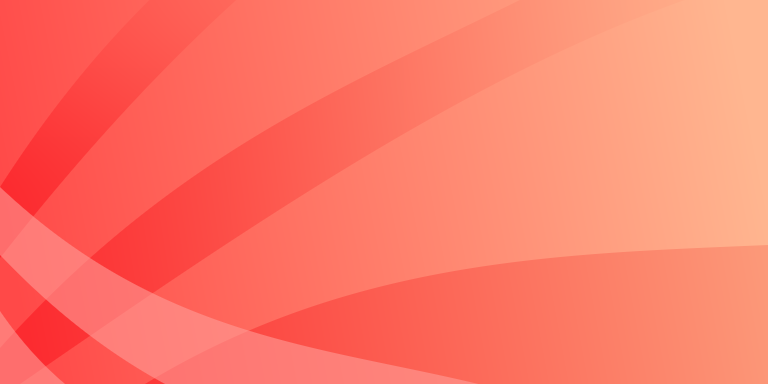
Reproduce this background procedurally as a Shadertoy shader.

```glsl
// Warm coral gradient crossed by sweeping dark ribbons and a translucent pale arc.

// Colours
const vec3 CORAL = vec3(1.0, 0.288, 0.283);
const vec3 PEACH = vec3(1.0, 0.715, 0.565);
const vec3 SHADE = vec3(0.012, 0.125, 0.10);   // removed inside dark ribbons
const vec3 GLAZE = vec3(1.0, 0.62, 0.60);
const float GLAZE_OPACITY = 0.58;
const float GRADIENT_TILT = 0.10;

// Edges: height = a + b x + c x^2 + d x^3, in units of canvas height
const vec4 STEEP_TOP    = vec4( 0.513,   1.56,   -0.91,    0.30);
const vec4 STEEP_BOTTOM = vec4( 0.328,   1.277,  -0.30,    0.0);
const vec4 LONG_TOP     = vec4( 0.0938,  1.1157, -0.530,   0.148);
const vec4 LONG_BOTTOM  = vec4(-0.0359,  0.6887,  0.0057, -0.0371);
const vec4 HILL_TOP     = vec4(-0.2842,  0.9107, -0.4474,  0.0768);
const vec4 ARC_TOP      = vec4( 0.513,  -0.9439,  0.7165, -0.2323);
const vec4 ARC_BOTTOM   = vec4( 0.336,  -1.0458,  0.670,  -0.13);
const vec4 CORNER_TOP   = vec4( 0.190,  -1.454,   2.3,    -2.0);

// Smooth coverage of the area below a cubic edge
float below(vec2 p, vec4 k) {
    float height = k.x + p.x * (k.y + p.x * (k.z + p.x * k.w));
    float slope = k.y + p.x * (2.0 * k.z + 3.0 * k.w * p.x);
    float dist = (height - p.y) / sqrt(1.0 + slope * slope);
    return clamp(0.5 + dist * iResolution.y, 0.0, 1.0);
}

float ribbon(vec2 p, vec4 top, vec4 bottom) {
    return below(p, top) * (1.0 - below(p, bottom));
}

void mainImage(out vec4 fragColor, in vec2 fragCoord) {
    vec2 p = fragCoord / iResolution.y;

    // Background gradient
    float warmth = 0.5 * p.x + GRADIENT_TILT * (p.y - 0.5);
    vec3 color = mix(CORAL, PEACH, clamp(warmth, 0.0, 1.0));

    // Dark ribbons, fading towards the upper right
    float steepFade = mix(1.0, 0.25, smoothstep(0.45, 1.05, p.y));
    float longFade = mix(0.95, 0.15, smoothstep(0.2, 1.75, p.x));
    float hillFade = mix(1.1, 0.85, p.x * 0.5);
    color -= SHADE * steepFade * ribbon(p, STEEP_TOP, STEEP_BOTTOM);
    color -= SHADE * longFade * ribbon(p, LONG_TOP, LONG_BOTTOM);
    color -= SHADE * hillFade * below(p, HILL_TOP);

    // Translucent arc and corner
    float glaze = ribbon(p, ARC_TOP, ARC_BOTTOM) + below(p, CORNER_TOP);
    color = mix(color, GLAZE, GLAZE_OPACITY * clamp(glaze, 0.0, 1.0));

    fragColor = vec4(color, 1.0);
}
```
